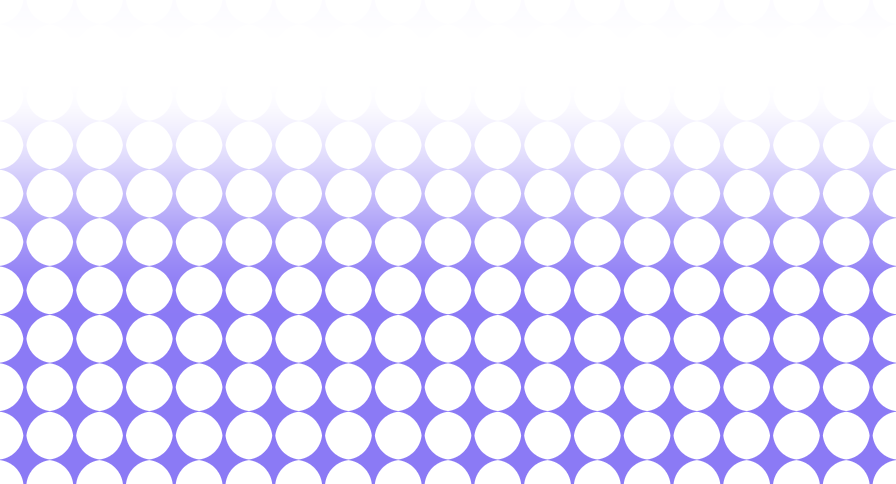
Give the GLSL for this pattern, as a Shadertoy shader.

```glsl
// Grid of white, slightly pointed discs on a violet ground that fades to white at the top.

const vec2  REPEATS    = vec2(18.0, 10.0);     // cells across and down
const vec2  DISC_REACH = vec2(0.469, 0.493);   // half extents as a share of the cell
const float POINTINESS = 0.13;                 // arc centre offset; 0 gives an ellipse
const vec3  VIOLET     = vec3(0.547, 0.477, 0.960);
const vec3  PAPER      = vec3(1.0);
const float FADE_CLEAR = 0.16;                 // depth below the top where colour begins
const float FADE_FULL  = 0.65;                 // depth where colour is full
const float TOP_TINT   = 0.03;                 // faint colour along the top edge
const float TOP_DEPTH  = 0.10;

// Four arcs that meet in shallow points on the axes; approximate signed distance.
float pointedDisc(vec2 p, vec2 reach) {
    float arcRadius = length(vec2(1.0 + POINTINESS, POINTINESS));
    float d = length(abs(p) / reach + POINTINESS) - arcRadius;
    return d * min(reach.x, reach.y);
}

// Strength of the ground colour at a depth from 0 (top) to 1 (bottom).
float groundStrength(float depth) {
    float body = smoothstep(FADE_CLEAR, FADE_FULL, depth);
    float rim = TOP_TINT * (1.0 - smoothstep(0.0, TOP_DEPTH, depth));
    return body + rim;
}

void mainImage(out vec4 fragColor, in vec2 fragCoord) {
    vec2 uv = fragCoord / iResolution.xy;
    float pixel = 1.0 / iResolution.y;

    // Cells are centred on the canvas corners, measured in canvas heights.
    vec2 cellSize = vec2(iResolution.x / iResolution.y, 1.0) / REPEATS;
    vec2 local = (fract(uv * REPEATS + 0.5) - 0.5) * cellSize;

    float d = pointedDisc(local, DISC_REACH * cellSize);
    float ground = clamp(d / pixel + 0.5, 0.0, 1.0);

    vec3 color = mix(PAPER, VIOLET, ground * groundStrength(1.0 - uv.y));
    fragColor = vec4(color, 1.0);
}
```
